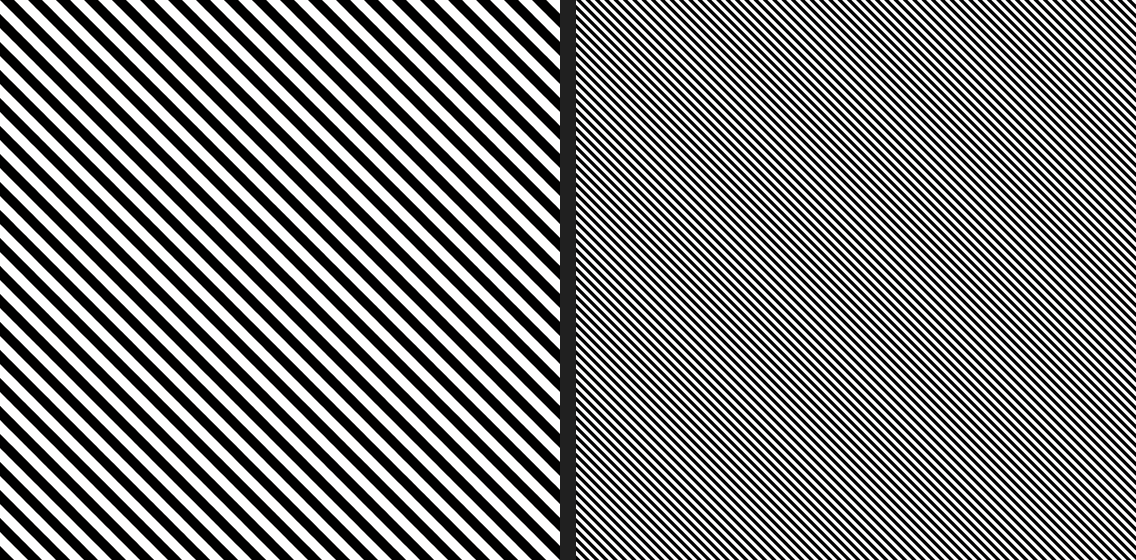
Left, the tile; right, the same tile 3 across and 3 down.
This pattern is drawn by a three.js fragment shader. Its source:

```glsl
// Diagonal black stripes on white, falling from upper left to lower right.
// A repeating distance to each stripe's centre line gives its soft edges;
// wrapping value noise roughens them very slightly.
varying vec2 vUv;

const float REPEATS = 20.0;      // stripes across and down
const float STRIPE_WIDTH = 0.505; // share of one repeat
const float EDGE_SOFTNESS = 0.055; // in repeats
const float ROUGHNESS = 0.012;   // in repeats
const float GRAIN_CELLS = 128.0;
const vec3 INK = vec3(0.0);
const vec3 PAPER = vec3(1.0);
const vec3 EDGE_TINT = vec3(0.006, 0.0, -0.006);

// Hash without sine
float hash(vec2 p) {
  vec3 q = fract(vec3(p.xyx) * 0.1031);
  q += dot(q, q.yzx + 33.33);
  return fract((q.x + q.y) * q.z);
}

// Value noise that wraps after the given number of cells
float wrappedNoise(vec2 uv, float cells) {
  vec2 p = uv * cells;
  vec2 cell = floor(p);
  vec2 f = fract(p);
  f = f * f * (3.0 - 2.0 * f);
  vec2 a = mod(cell, cells);
  vec2 b = mod(cell + 1.0, cells);
  float low = mix(hash(a), hash(vec2(b.x, a.y)), f.x);
  float high = mix(hash(vec2(a.x, b.y)), hash(b), f.x);
  return mix(low, high, f.y);
}

// Signed distance to the nearest stripe, in repeats, negative inside
float stripeDistance(vec2 uv, float repeats, float width) {
  float phase = (uv.x + uv.y) * repeats;
  float fromCentre = abs(fract(phase - 0.5 * width + 0.5) - 0.5);
  return fromCentre - 0.5 * width;
}

// Ink to paper, with a faint warm tint halfway
vec3 stripeColour(float paperAmount) {
  float edge = 4.0 * paperAmount * (1.0 - paperAmount);
  return mix(INK, PAPER, paperAmount) + EDGE_TINT * edge;
}

void main() {
  float d = stripeDistance(vUv, REPEATS, STRIPE_WIDTH);
  d += ROUGHNESS * (wrappedNoise(vUv, GRAIN_CELLS) - 0.5);
  float paperAmount = clamp(d / EDGE_SOFTNESS + 0.5, 0.0, 1.0);
  gl_FragColor = vec4(stripeColour(paperAmount), 1.0);
}
```
